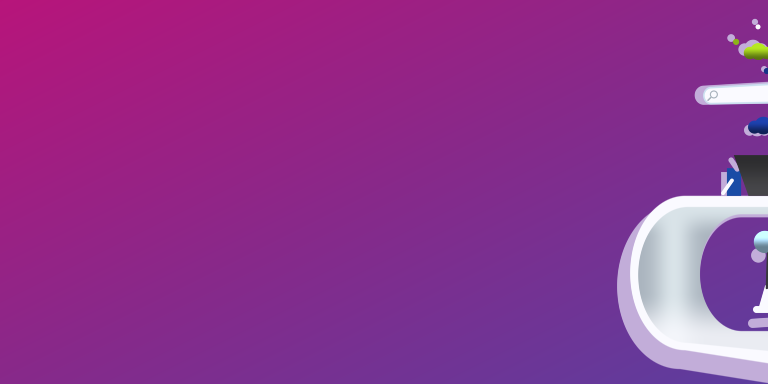
This background is drawn by a Shadertoy shader. Its source:

```glsl
// Magenta to violet diagonal gradient with a white ring shelf, search bar and clouds at the right edge.

// Lengths are in hundredths of the canvas height.
const vec3 MAGENTA = vec3(0.72, 0.08, 0.48);
const vec3 PURPLE = vec3(0.53, 0.16, 0.54);
const vec3 VIOLET = vec3(0.36, 0.24, 0.62);
const vec3 LAVENDER = vec3(0.76, 0.68, 0.85);
const vec3 WHITE = vec3(0.98, 0.98, 1.0);
const vec3 STEEL = vec3(0.66, 0.70, 0.74);
const vec3 SILVER = vec3(0.85, 0.89, 0.91);
const vec3 SKY = vec3(0.62, 0.78, 0.88);
const vec3 GREEN = vec3(0.55, 0.70, 0.10);
const vec3 NAVY = vec3(0.09, 0.20, 0.53);
const vec3 BOOK = vec3(0.10, 0.30, 0.65);
const vec3 CHARCOAL = vec3(0.22, 0.22, 0.23);
const float SHELF_TOP = 49.0;
const vec2 RING = vec2(178.4, 28.9);
const vec2 BAR = vec2(185.2, 75.1);

// Band with an elliptic left end; slopes tilt its top and bottom edges.
float band(vec2 p, vec2 centre, vec2 radii, vec2 slopes) {
    vec2 edges = centre.y + vec2(radii.y, -radii.y) + slopes * max(p.x - centre.x, 0.0);
    float halfHeight = 0.5 * (edges.x - edges.y);
    float across = (p.y - 0.5 * (edges.x + edges.y)) / halfHeight;
    float along = max(centre.x - p.x, 0.0) / radii.x;
    return (length(vec2(along, across)) - 1.0) * min(radii.x, halfHeight);
}

float box(vec2 p, vec2 low, vec2 high) {
    vec2 q = abs(p - 0.5 * (low + high)) - 0.5 * (high - low);
    return max(q.x, q.y);
}

float capsule(vec2 p, vec2 a, vec2 b, float radius) {
    vec2 ab = b - a;
    float t = clamp(dot(p - a, ab) / dot(ab, ab), 0.0, 1.0);
    return length(p - a - ab * t) - radius;
}

float disc(vec2 p, vec2 centre, float radius) {
    return length(p - centre) - radius;
}

// Row of overlapping puffs, the middle one largest.
float cloud(vec2 p, vec2 start, float radius) {
    float d = 1e3;
    for (int i = 0; i < 3; i++) {
        float middle = float(i == 1);
        vec2 offset = vec2(1.15 * float(i), 0.2 * middle) * radius;
        d = min(d, disc(p, start + offset, radius * (0.85 + 0.3 * middle)));
    }
    return d;
}

void paint(inout vec3 col, float d, vec3 ink) {
    float pixel = 100.0 / iResolution.y;
    col = mix(col, ink, 1.0 - smoothstep(-0.6 * pixel, 0.6 * pixel, d));
}

// Light from above on a rounded body.
vec3 lit(vec3 ink, float height) {
    return ink * mix(0.65, 1.3, smoothstep(-1.5, 1.5, height));
}

void mainImage(out vec4 fragColor, in vec2 fragCoord) {
    vec2 uv = fragCoord / iResolution.xy;
    vec2 p = 100.0 * fragCoord / iResolution.y;

    // Diagonal backdrop
    float t = 0.5 * (uv.x + 1.0 - uv.y);
    vec3 backdrop = mix(MAGENTA, PURPLE, min(2.0 * t, 1.0));
    backdrop = mix(backdrop, VIOLET, max(2.0 * t - 1.0, 0.0));
    vec3 col = backdrop;

    // Ring shelf: shadow, rim, inner wall, opening
    paint(col, band(p, vec2(177.1, 25.5), vec2(16.4, 21.6), vec2(0.0, -0.16)), LAVENDER);
    paint(col, band(p, RING, vec2(14.3, 20.1), vec2(0.0, -0.157)), WHITE);
    float sheen = exp(-pow((p.x - 175.5) / 5.0, 2.0));
    vec3 wall = mix(STEEL, SILVER, sheen);
    wall = mix(wall, WHITE, 0.8 * smoothstep(24.0, 12.0, p.y));
    wall = mix(wall, SILVER, smoothstep(38.0, 46.0, p.y));
    paint(col, band(p, vec2(179.2, 28.4), vec2(13.0, 17.7), vec2(0.0, -0.1)), wall);
    paint(col, band(p, vec2(193.2, 29.0), vec2(10.9, 15.2), vec2(0.0)), LAVENDER);
    paint(col, band(p, vec2(193.2, 28.6), vec2(10.9, 14.8), vec2(0.0)), backdrop);

    // Lamp inside the opening
    paint(col, disc(p, vec2(197.5, 33.5), 1.9), LAVENDER);
    paint(col, disc(p, vec2(199.2, 37.0), 2.9), lit(SKY, p.y - 37.0));
    paint(col, capsule(p, vec2(196.0, 15.8), vec2(202.0, 16.2), 1.2), LAVENDER);
    paint(col, capsule(p, vec2(197.0, 19.4), vec2(202.0, 19.4), 0.9), WHITE);
    paint(col, capsule(p, vec2(198.7, 19.8), vec2(200.2, 25.0), 1.1), WHITE);
    paint(col, capsule(p, vec2(199.7, 25.0), vec2(200.0, 34.0), 0.3), CHARCOAL);

    // Books, pen and laptop on the shelf
    paint(col, box(p, vec2(187.8, SHELF_TOP), vec2(189.4, 55.2)), LAVENDER);
    paint(col, box(p, vec2(189.3, SHELF_TOP), vec2(193.0, 56.2)), BOOK);
    paint(col, capsule(p, vec2(188.3, 49.7), vec2(190.6, 53.0), 0.5), WHITE);
    paint(col, capsule(p, vec2(190.4, 58.3), vec2(192.0, 56.0), 0.7), LAVENDER);
    float lidSide = 0.94 * (191.1 + 0.36 * (59.6 - p.y) - p.x);
    float lid = max(lidSide, box(p, vec2(190.0, SHELF_TOP), vec2(220.0, 59.6)));
    paint(col, lid, CHARCOAL * mix(0.8, 1.25, smoothstep(59.0, 50.0, p.y)));

    // Search bar with magnifier
    paint(col, band(p, BAR - vec2(1.9, -0.1), vec2(2.4, 2.5), vec2(0.06, 0.02)), LAVENDER);
    float bar = band(p, BAR, vec2(2.1, 2.3), vec2(0.06, 0.015));
    paint(col, bar, mix(SKY, WHITE, 0.5));
    paint(col, bar + 0.4, WHITE);
    float lens = abs(disc(p, vec2(185.9, 75.4), 0.9)) - 0.15;
    paint(col, min(lens, capsule(p, vec2(185.2, 74.7), vec2(184.4, 73.9), 0.2)), STEEL);

    // Clouds and floating beads
    paint(col, cloud(p, vec2(193.9, 87.1), 1.9), LAVENDER);
    paint(col, cloud(p, vec2(195.3, 86.2), 1.9), lit(GREEN, p.y - 86.2));
    paint(col, cloud(p, vec2(195.2, 66.1), 1.7), LAVENDER);
    paint(col, cloud(p, vec2(196.5, 66.9), 2.0), lit(NAVY, p.y - 66.9));
    paint(col, disc(p, vec2(190.4, 90.1), 1.0), LAVENDER);
    paint(col, disc(p, vec2(191.7, 89.1), 0.8), GREEN);
    paint(col, disc(p, vec2(196.6, 94.3), 0.8), LAVENDER);
    paint(col, disc(p, vec2(197.4, 93.0), 0.65), WHITE);
    paint(col, disc(p, vec2(199.0, 82.0), 0.8), LAVENDER);
    paint(col, disc(p, vec2(199.7, 81.5), 0.8), NAVY);

    fragColor = vec4(col, 1.0);
}
```
